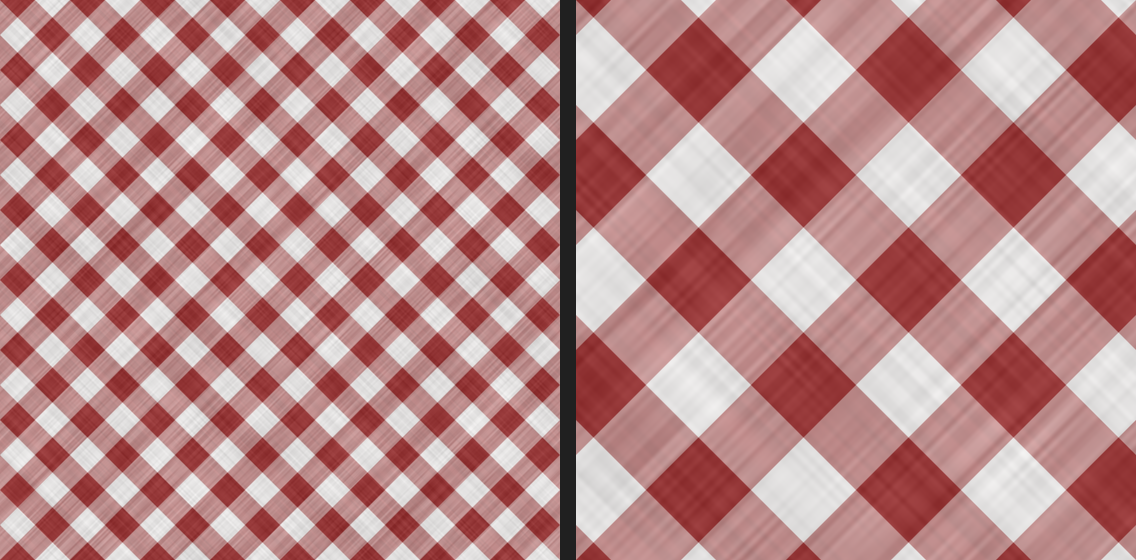
Left, the full canvas; right, a detail of the centre.
A WebGL 2 fragment shader for this pattern:

```glsl
#version 300 es
precision highp float;
// Diagonal gingham cloth: two sets of wide stripes cross at 45 degrees, giving
// dark diamonds where both overlap, pale ones where neither runs, and a half tone.
// Long, thin wrapped noise along both diagonals adds the linen threads.

uniform vec2 u_resolution;
out vec4 outColor;

const float REPEATS = 8.0;          // diamonds across and down
const float STRIPE_CENTRE = 0.25;   // in units of one repeat
const float STRIPE_HALF = 0.25;     // half width of a stripe
const vec3 WHITE = vec3(0.882, 0.876, 0.874);
const vec3 PINK = vec3(0.735, 0.545, 0.543);
const vec3 RED = vec3(0.580, 0.212, 0.214);
const vec2 FINE_THREADS = vec2(232.0, 9.0);    // cells across, along
const vec2 BROAD_THREADS = vec2(104.0, 5.0);
const vec2 MOTTLE_CELLS = vec2(22.0, 6.0);
const float THREAD_SHADE = 0.105;   // light and dark of the threads
const float MOTTLE_SHADE = 0.035;   // broad, soft streaks
const float DYE_VARIATION = 0.22;   // uneven dye in the half tone

float hash(vec2 cell, float seed) {
  uvec3 q = uvec3(cell, seed) * uvec3(1597u, 51749u, 7919u);
  uint h = (q.x ^ q.y ^ q.z) * 747796u + 28913u;
  h = (h ^ (h >> 15u)) * 277803u;
  h = (h ^ (h >> 13u)) * 668265u;
  return float((h ^ (h >> 16u)) & 65535u) / 65535.0;
}

// Value noise from -0.5 to 0.5 that wraps once per unit of p.
float wrappedNoise(vec2 p, vec2 cells, float seed) {
  vec2 q = p * cells;
  vec2 i = floor(q);
  vec2 f = smoothstep(0.0, 1.0, q - i);
  vec2 lo = mod(i, cells);
  vec2 hi = mod(i + 1.0, cells);
  float bottom = mix(hash(lo, seed), hash(vec2(hi.x, lo.y), seed), f.x);
  float top = mix(hash(vec2(lo.x, hi.y), seed), hash(hi, seed), f.x);
  return mix(bottom, top, f.y) - 0.5;
}

// Threads that vary quickly across p.x and slowly along p.y.
float threads(vec2 p, float seed) {
  return 0.65 * wrappedNoise(p, FINE_THREADS, seed)
       + 0.35 * wrappedNoise(p, BROAD_THREADS, seed + 1.0);
}

// Coverage of the stripes at a diagonal coordinate.
float stripe(float d, float blur) {
  float offset = abs(fract(d * REPEATS - STRIPE_CENTRE + 0.5) - 0.5);
  return 1.0 - smoothstep(STRIPE_HALF - blur, STRIPE_HALF + blur, offset);
}

void main() {
  vec2 uv = gl_FragCoord.xy / u_resolution;
  vec2 diagonal = vec2(uv.x + uv.y, uv.x - uv.y);
  float blur = REPEATS / min(u_resolution.x, u_resolution.y);

  // Threads of both directions
  float warp = threads(diagonal, 3.0);
  float weft = threads(diagonal.yx, 11.0);
  float mottle = wrappedNoise(diagonal, MOTTLE_CELLS, 21.0)
               + wrappedNoise(diagonal.yx, MOTTLE_CELLS, 31.0);

  // Crossing stripes
  float a = stripe(diagonal.x, blur);
  float b = stripe(diagonal.y, blur);
  float halfTone = a + b - 2.0 * a * b;
  float dye = a + b + halfTone * DYE_VARIATION * (warp - weft);
  vec3 cloth = dye < 1.0 ? mix(WHITE, PINK, dye) : mix(PINK, RED, dye - 1.0);

  // Weave shading
  float shade = THREAD_SHADE * (warp + weft) + MOTTLE_SHADE * mottle;
  outColor = vec4(clamp(cloth + shade * mix(0.8, 1.0, halfTone), 0.0, 1.0), 1.0);
}
```
